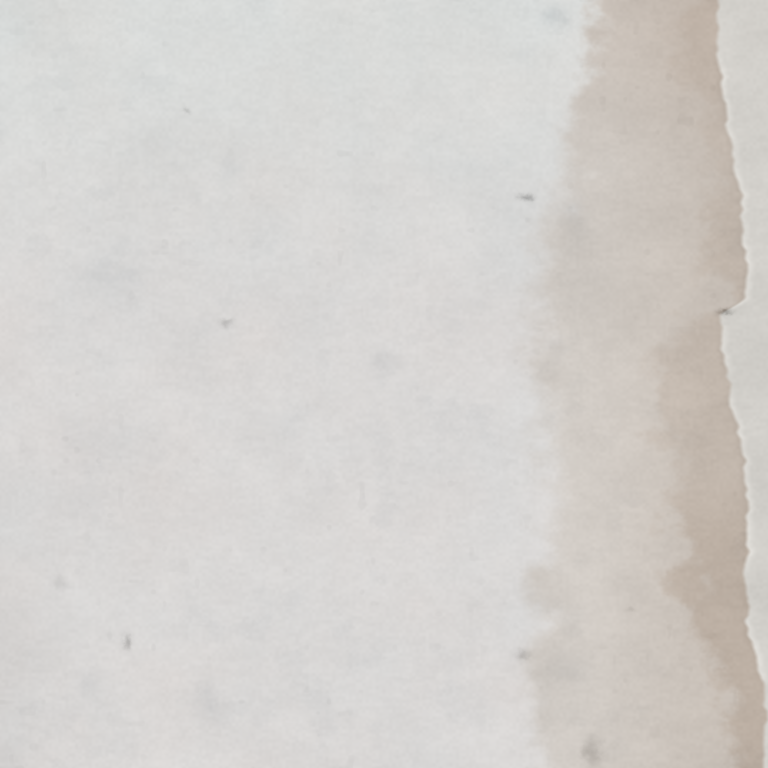
A Shadertoy shader for this texture:

```glsl
// Aged pale paper with a soft brown water stain along its torn right border.
// Layered value noise makes the mottling, clustered smudges and ragged contours;
// smooth steps place the stain, and soft ellipses place the marks.

float hash(vec2 cell) {
    uvec2 q = uvec2(ivec2(cell)) * uvec2(1597334673u, 3812015801u);
    uint n = (q.x ^ q.y) * 1597334673u;
    n = (n ^ (n >> 15)) * 2246822519u;
    return float((n ^ (n >> 13)) >> 8) / 16777216.0;
}

float noise(vec2 p) {
    vec2 cell = floor(p), f = fract(p);
    f = f * f * (3.0 - 2.0 * f);
    return mix(mix(hash(cell), hash(cell + vec2(1, 0)), f.x),
               mix(hash(cell + vec2(0, 1)), hash(cell + vec2(1, 1)), f.x), f.y);
}

float fbm(vec2 p) {
    float sum = 0.0, amp = 0.5;
    for (int i = 0; i < 5; i++) {
        sum += amp * noise(p);
        p = mat2(1.6, 1.2, -1.2, 1.6) * p + 17.3;
        amp *= 0.55;
    }
    return sum / 1.055;
}

// Soft elliptical patch, 1 at its centre
float blot(vec2 p, vec2 centre, vec2 radius) {
    vec2 d = (p - centre) / radius;
    return exp(-dot(d, d));
}

// Horizontal position of the tear, t measured downward from the top
float tearLine(float t) {
    float x = 0.936 + 0.035 * smoothstep(0.06, 0.34, t)
            - 0.031 * smoothstep(0.385, 0.412, t)
            + 0.032 * smoothstep(0.43, 0.65, t)
            + 0.023 * smoothstep(0.79, 0.90, t);
    return x + 0.006 * (noise(vec2(t * 32.0, 3.0)) - 0.5)
             + 0.005 * (noise(vec2(t * 110.0, 8.0)) - 0.5);
}

void mainImage(out vec4 fragColor, in vec2 fragCoord) {
    vec2 uv = fragCoord / iResolution.xy;
    float px = 1.0 / iResolution.y;
    float t = 1.0 - uv.y;
    float broad = fbm(uv * vec2(5.0, 6.0) + 4.0) - 0.5;
    float mottle = fbm(uv * vec2(17.0, 21.0) + 40.0) - 0.5;
    vec2 ragged = uv + 0.022 * (vec2(fbm(uv * 42.0), fbm(uv * 42.0 + 80.0)) - 0.5);

    // Pale paper, cooler at the top and warmer lower down
    vec3 colour = mix(vec3(0.852, 0.858, 0.851), vec3(0.850, 0.842, 0.836),
                      smoothstep(0.0, 0.45, t));
    colour += 0.022 * broad + 0.035 * mottle;
    colour += vec3(0.016, -0.002, -0.010) * (fbm(uv * 9.0 + 70.0) - 0.5);
    colour -= 0.018 * (1.0 - smoothstep(0.0, 0.12, uv.x)) * smoothstep(0.5, 0.9, t);

    // Water stain with a feathered, uneven inner border
    float inside = tearLine(t) - uv.x;
    float border = 0.757 - 0.062 * smoothstep(0.05, 0.55, t) + 0.05 * broad + 0.09 * mottle;
    float softness = mix(0.020, 0.038, smoothstep(0.1, 0.35, t) - 0.5 * smoothstep(0.6, 0.8, t));
    float stain = smoothstep(border - softness, border + softness, uv.x);
    vec3 stainColour = mix(vec3(0.818, 0.796, 0.772), vec3(0.790, 0.757, 0.724),
                          smoothstep(0.72, 0.94, uv.x));
    stainColour += 0.04 * broad + 0.055 * mottle;
    stainColour -= vec3(0.030, 0.039, 0.045) * (1.0 - smoothstep(0.02, 0.24, t));
    colour = mix(colour, stainColour, stain);

    // Deeper blotchy tide beside the tear
    float width = 0.035 + 0.045 * smoothstep(0.40, 0.48, t)
                - 0.045 * smoothstep(0.80, 0.95, t) + 0.16 * mottle;
    float tide = 1.0 - smoothstep(width - 0.020, width + 0.028, inside);
    float depth = 0.45 + 0.2 * smoothstep(0.2, 0.3, t) + 0.4 * smoothstep(0.6, 0.72, t);
    colour -= vec3(0.055, 0.071, 0.084) * tide * depth;

    // Grey smudges: clustered everywhere, then the larger ones
    float smudge = 0.55 * smoothstep(0.56, 0.74, fbm(uv * vec2(24.0, 28.0) + 9.0))
                 * smoothstep(0.38, 0.62, fbm(uv * 6.0 + 55.0))
                 + 0.7 * blot(ragged, vec2(0.13, 0.42), vec2(0.06, 0.04))
                 + 0.7 * blot(ragged, vec2(0.09, 0.34), vec2(0.04, 0.03))
                 + blot(ragged, vec2(0.30, 0.78), vec2(0.018, 0.020))
                 + blot(ragged, vec2(0.50, 0.53), vec2(0.020, 0.014))
                 + 0.7 * blot(ragged, vec2(0.15, 0.63), vec2(0.05, 0.04))
                 + 1.6 * blot(ragged, vec2(0.75, 0.70), vec2(0.020, 0.035))
                 + 1.7 * blot(ragged, vec2(0.72, 0.98), vec2(0.018, 0.014))
                 + 1.3 * blot(ragged, vec2(0.27, 0.09), vec2(0.020, 0.030))
                 + 1.3 * blot(ragged, vec2(0.117, 0.108), vec2(0.014, 0.016))
                 + 1.5 * blot(ragged, vec2(0.73, 0.13), vec2(0.030, 0.018));
    colour -= vec3(0.030, 0.027, 0.024) * smudge * (0.9 + 1.5 * mottle);

    // Small faint specks
    float speck = 1.4 * blot(ragged, vec2(0.686, 0.743), vec2(0.007, 0.005))
                + blot(ragged, vec2(0.296, 0.580), vec2(0.010, 0.005))
                + 1.3 * blot(ragged, vec2(0.166, 0.165), vec2(0.005, 0.009))
                + 0.8 * blot(ragged, vec2(0.242, 0.857), vec2(0.005, 0.004))
                + blot(ragged, vec2(0.677, 0.151), vec2(0.010, 0.006))
                + blot(ragged, vec2(0.772, 0.020), vec2(0.009, 0.016))
                + 0.5 * blot(ragged, vec2(0.075, 0.242), vec2(0.010, 0.007))
                + 0.5 * blot(ragged, vec2(0.822, 0.206), vec2(0.005, 0.004));
    float flecks = smoothstep(0.83, 0.96, noise(uv * 70.0 + 20.0)) * noise(uv * 11.0 + 3.0);
    colour -= 0.11 * speck + 0.022 * flecks;

    // Lighter sheet beyond the tear, with a broken pale rim
    float wear = smoothstep(0.25, 0.75, noise(vec2(t * 24.0, 14.0)));
    vec3 beyond = vec3(0.822, 0.812, 0.792) + 0.06 * mottle;
    beyond += 0.045 * wear * (1.0 - smoothstep(0.001, 0.012, -inside));
    colour -= 0.025 * wear * (1.0 - smoothstep(0.0, 0.010, inside));
    colour = mix(beyond, colour, smoothstep(-0.0025 - px, 0.0025 + px, inside));
    colour -= 0.20 * blot(ragged, vec2(0.947, 0.592), vec2(0.009, 0.004));

    // Fine grain and faint horizontal fibres
    colour += 0.017 * (noise(uv * 230.0) - 0.5) + 0.012 * (noise(uv * vec2(75.0, 190.0)) - 0.5);
    fragColor = vec4(clamp(colour, 0.0, 1.0), 1.0);
}
```
